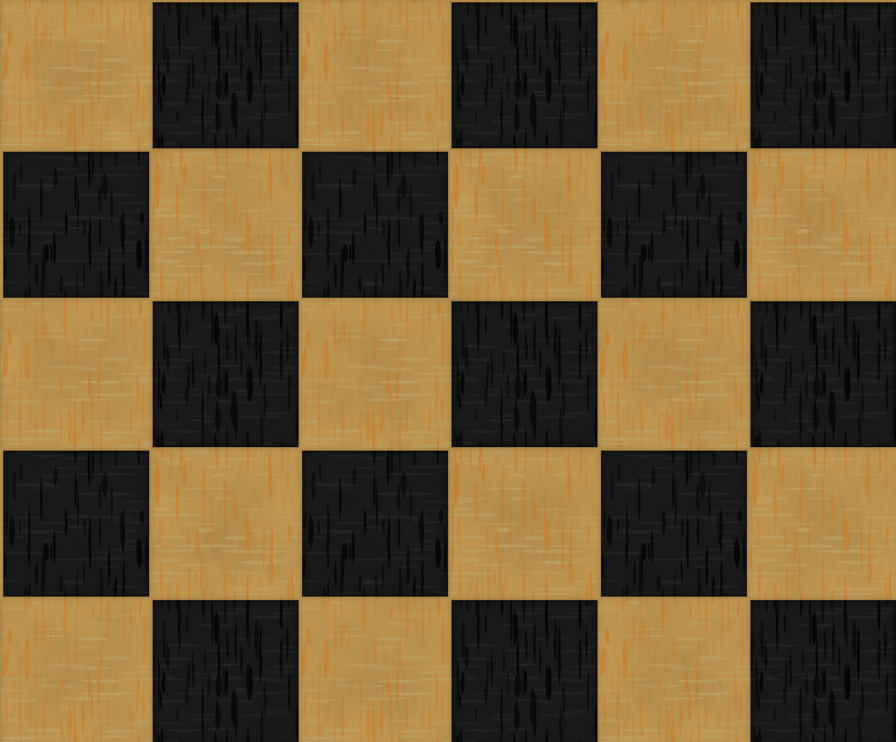
Write a WebGL 2 fragment shader that draws this pattern.

```glsl
#version 300 es
precision highp float;
// Wooden checkerboard of tan and near-black squares, six by five across.
// Tapered strokes in jittered lanes make upright grain and flat scratches;
// the grain repeats every two squares, under soft gradient-noise mottling.

uniform vec2 u_resolution;
out vec4 fragColor;

const float PITCH = 0.2014;               // square size, in canvas heights
const vec2  ORIGIN = vec2(0.010, 0.004);  // board shift, in squares
const float INSET = 0.012;                // dark squares are slightly smaller
const float GRAIN_PERIOD = 2.0;           // squares per grain repeat
const float WOBBLE = 0.007;               // sideways bend of the strokes
const float EDGE_SHADE = 0.016;           // falloff of shading at the borders

const vec3 TAN = vec3(0.727, 0.572, 0.308);
const vec3 TAN_GRAIN = vec3(0.775, 0.490, 0.175);
const vec3 TAN_SCRATCH = vec3(0.735, 0.635, 0.400);
const vec3 OLIVE = vec3(0.520, 0.410, 0.215);
const vec3 BLACK = vec3(0.102, 0.098, 0.098);
const vec3 BLACK_GRAIN = vec3(0.022, 0.020, 0.020);
const vec3 BLACK_SCRATCH = vec3(0.165, 0.162, 0.155);

vec3 hash3(vec3 p) {
    p = fract(p * vec3(0.1031, 0.1030, 0.0973));
    p += dot(p, p.yxz + 33.33);
    return fract((p.xxy + p.yxx) * p.zyx);
}

float gradientAt(vec2 corner, vec2 offset) {
    return dot(hash3(vec3(corner, 7.0)).xy * 2.0 - 1.0, offset);
}

float gradientNoise(vec2 p) {
    vec2 i = floor(p), f = p - i;
    vec2 u = f * f * f * (f * (f * 6.0 - 15.0) + 10.0);
    vec2 e = vec2(1.0, 0.0);
    return mix(mix(gradientAt(i, f), gradientAt(i + e, f - e), u.x),
               mix(gradientAt(i + e.yx, f - e.yx), gradientAt(i + 1.0, f - 1.0), u.x), u.y);
}

// Coverage of one tapered stroke per lane cell; strokes run along y.
// lanes: cells per square, halfWidth: in squares, density: share of filled cells
float strokes(vec2 p, vec2 lanes, float halfWidth, float density, float seed, float px) {
    vec2 g = p * lanes;
    g.y += 0.37 * floor(mod(g.x, lanes.x * GRAIN_PERIOD)) + seed * 0.29;
    vec2 id = mod(floor(g), lanes * GRAIN_PERIOD);
    vec2 f = fract(g);
    vec3 shape = hash3(vec3(id, seed));
    vec3 look = hash3(vec3(id.yx + 19.0, seed + 5.0));

    float halfLength = mix(0.14, 0.48, shape.x);
    float centre = mix(halfLength, 1.0 - halfLength, shape.y);
    float t = (f.y - centre) / halfLength;
    float width = halfWidth * mix(0.55, 1.15, look.x) * (1.0 - t * t * abs(t));

    float bend = WOBBLE * gradientNoise(vec2(f.y * 4.0, shape.z * 90.0));
    float side = (f.x - mix(0.3, 0.7, shape.z)) / lanes.x + bend;
    float cover = 1.0 - smoothstep(-px, px, abs(side) - width);
    return cover * step(look.y, density) * mix(0.5, 1.0, look.z);
}

void main() {
    // Board coordinates in squares, measured from the top left
    vec2 p = gl_FragCoord.xy / u_resolution.y;
    p = vec2(p.x, 1.0 - p.y) / PITCH - ORIGIN;
    float px = 0.8 / (u_resolution.y * PITCH);

    // Signed depth into the dark squares, positive inside
    vec2 square = floor(p);
    vec2 local = abs(p - square - 0.5);
    float edge = 0.5 - max(local.x, local.y);
    bool isDark = mod(square.x + square.y, 2.0) > 0.5;
    float depth = isDark ? edge - INSET : -edge - INSET;
    float dark = smoothstep(-px, px, depth);

    // Upright grain: fine lines, long lines and a few lens-shaped knots
    float grain = strokes(p, vec2(19.0, 3.0), 0.0100, 0.42, 1.0, px);
    grain = max(grain, strokes(p, vec2(13.0, 2.0), 0.0105, 0.48, 2.0, px));
    grain = max(grain, strokes(p, vec2(8.0, 3.0), 0.0190, 0.22, 3.0, px));

    // Flat scratches: the same strokes turned sideways
    float scratch = strokes(p.yx, vec2(21.0, 2.0), 0.0100, 0.50, 4.0, px);
    scratch = max(scratch, strokes(p.yx, vec2(14.0, 3.0), 0.0125, 0.38, 5.0, px));

    // Mottling, with slightly dimmer centres
    float mottle = 0.05 * gradientNoise(p * 3.1) + 0.04 * gradientNoise(p * vec2(31.0, 8.0));
    float tone = 1.015 + mottle - 0.05 * smoothstep(0.0, 0.45, edge);

    vec3 light = mix(TAN * tone, TAN_SCRATCH, scratch * 0.75);
    light = mix(light, TAN_GRAIN, grain * 0.72);
    light = mix(light, OLIVE, 0.45 * exp(min(depth, 0.0) / EDGE_SHADE));

    vec3 ebony = mix(BLACK * (1.0 + mottle), BLACK_SCRATCH, scratch * 0.6);
    ebony = mix(ebony, BLACK_GRAIN, grain * 0.95);
    ebony = mix(ebony, BLACK_GRAIN, 0.75 * exp(-max(depth, 0.0) / EDGE_SHADE));

    fragColor = vec4(mix(light, ebony, dark), 1.0);
}
```
